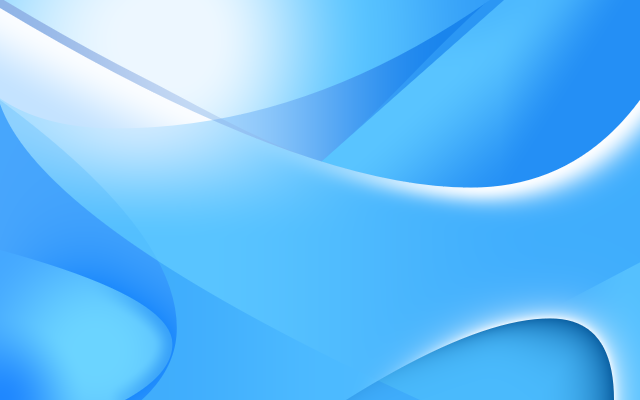
Give the GLSL for this background, as a Shadertoy shader.

```glsl
// Overlapping blue glass ribbons with soft white rims and shaded folds.
#define WHITE vec3(0.98, 0.99, 1.00)
#define PALE  vec3(0.82, 0.92, 1.00)
#define SKY   vec3(0.35, 0.77, 1.00)
#define AZURE vec3(0.25, 0.68, 0.99)
#define DEEP  vec3(0.14, 0.56, 0.96)
#define INK   vec3(0.03, 0.36, 0.62)
#define STEEL vec3(0.55, 0.68, 0.89)
#define STRIP_WIDTH 0.022
#define SEGMENTS 20

// Antialiased coverage of the positive side of a distance.
float cover(float d) {
    return clamp(d * iResolution.y + 0.5, 0.0, 1.0);
}

// Height at x of a quadratic Bezier whose x ascends.
float profile(float x, vec2 a, vec2 b, vec2 c) {
    vec2 h = b - a, k = a - 2.0 * b + c;
    float t = (x - a.x) / (h.x + sqrt(max(h.x * h.x + k.x * (x - a.x), 0.0)));
    return a.y + t * (2.0 * h.y + t * k.y);
}

float segmentDist(vec2 p, vec2 a, vec2 b) {
    vec2 ab = b - a;
    return length(p - a - ab * clamp(dot(p - a, ab) / dot(ab, ab), 0.0, 1.0));
}

float bezierDist(vec2 p, vec2 a, vec2 b, vec2 c) {
    float nearest = 10.0;
    vec2 last = a;
    for (int i = 1; i <= SEGMENTS; i++) {
        float t = float(i) / float(SEGMENTS);
        vec2 next = mix(mix(a, b, t), mix(b, c, t), t);
        nearest = min(nearest, segmentDist(p, last, next));
        last = next;
    }
    return nearest;
}

// Signed distance to two joined Beziers, positive above them.
float edge(vec2 p, vec2 a, vec2 b, vec2 c, vec2 d, vec2 e) {
    float height = p.x < c.x ? profile(p.x, a, b, c) : profile(p.x, c, d, e);
    float dist = min(bezierDist(p, a, b, c), bezierDist(p, c, d, e));
    return p.y < height ? -dist : dist;
}

void mainImage(out vec4 fragColor, in vec2 fragCoord) {
    vec2 p = fragCoord / iResolution.y;

    // Boundaries; the lens and pebble are traced along y.
    float ribbon = edge(p, vec2(0.0, 0.98), vec2(0.748, 0.531), vec2(1.177, 0.531),
                        vec2(1.438, 0.531), vec2(1.6, 0.75));
    float bowl = edge(p, vec2(0.0, 0.754), vec2(0.11, 0.679), vec2(0.29, 0.679),
                      vec2(0.766, 0.679), vec2(1.225, 1.0));
    float slope = edge(p, vec2(0.0, 0.74), vec2(0.055, 0.585), vec2(0.3175, 0.4),
                       vec2(0.58, 0.215), vec2(1.05, 0.0));
    float lens = edge(p.yx, vec2(0.0, 0.354), vec2(0.08, 0.442), vec2(0.18, 0.442),
                      vec2(0.425, 0.442), vec2(0.75, 0.0));
    float pebble = edge(p.yx, vec2(0.0, 0.3125), vec2(0.065, 0.431), vec2(0.14, 0.431),
                        vec2(0.258, 0.431), vec2(0.375, 0.0));
    float hump = edge(p, vec2(0.865, 0.0), vec2(1.19, 0.204), vec2(1.375, 0.204),
                      vec2(1.535, 0.204), vec2(1.535, 0.0));
    float crease = dot(p - vec2(1.26, 1.0), vec2(0.663, -0.749));

    // Upper sky: bright haze, dark wedge and right panel.
    vec2 toHaze = p - vec2(0.44, 0.9);
    float r = length(toHaze * vec2(toHaze.x < 0.0 ? 0.65 : 1.0, 0.8));
    vec3 haze = mix(vec3(0.93, 0.97, 1.0), SKY, smoothstep(0.08, 0.5, r));
    haze = mix(haze, DEEP, 0.7 * smoothstep(0.42, 0.8, r));
    vec3 wedge = mix(vec3(0.64, 0.83, 0.99), vec3(0.1, 0.52, 0.93), smoothstep(0.5, 1.13, p.x));
    float foldWidth = 0.025 * smoothstep(0.62, 1.0, p.y);
    wedge = mix(wedge, AZURE, 0.45 * cover(crease + foldWidth));
    float panelFade = crease + 0.5 * max(p.x - 1.25, 0.0);
    vec3 panel = mix(SKY, DEEP, smoothstep(0.04, 0.38, panelFade));
    panel = mix(panel, AZURE, 0.5 * smoothstep(0.8, 1.0, p.y) * smoothstep(0.15, 0.0, crease));
    vec3 sky = mix(mix(wedge, panel, cover(crease)), haze, cover(bowl));
    float strip = cover(STRIP_WIDTH * (1.0 - smoothstep(0.35, 0.8, p.x)) - ribbon);
    sky = mix(sky, STEEL, strip * mix(0.85, 0.3, smoothstep(0.0, 0.65, p.x)));

    // Main ribbon with its misty top and white rim.
    float depth = max(-ribbon, 0.0);
    vec3 body = mix(SKY, AZURE, smoothstep(0.45, 1.4, p.x));
    float mist = smoothstep(0.4, 0.72, p.y) * (1.0 - smoothstep(0.35, 1.0, p.x));
    body = mix(body, PALE, mist * mix(0.65, 1.0, smoothstep(0.0, 0.35, p.x)));
    float rimWidth = mix(0.035, 0.06, smoothstep(1.0, 1.6, p.x));
    float rim = exp(-depth * depth / (rimWidth * rimWidth));
    body = mix(body, WHITE, rim * smoothstep(0.55, 1.25, p.x));
    float beam = dot(p - vec2(1.44, 0.26), vec2(0.465, -0.885));
    body = mix(body, SKY, 0.8 * cover(beam) * smoothstep(1.38, 1.58, p.x));
    body = mix(body, AZURE, 0.25 * cover(-lens));

    // Lower folds beneath the slope.
    vec3 under = mix(AZURE, vec3(0.3, 0.73, 1.0), smoothstep(0.4, 0.85, p.x));
    float shade = exp(-max(pebble, 0.0) / 0.09) * smoothstep(-0.05, 0.3, p.x);
    vec3 fold = mix(vec3(0.28, 0.65, 0.99), vec3(0.11, 0.54, 0.99), shade);
    under = mix(under, fold, cover(-lens));
    body = mix(under, body, cover(slope));
    vec3 sail = mix(WHITE, vec3(0.77, 0.89, 1.0), smoothstep(0.0, 0.17, depth));
    body = mix(body, sail, cover(bowl));
    vec3 color = mix(body, sky, cover(ribbon));

    // Glowing pebble at the lower left.
    vec3 stone = mix(vec3(0.42, 0.83, 1.0), vec3(0.27, 0.66, 1.0),
                     smoothstep(0.05, 0.34, length(p - vec2(0.24, 0.12))));
    stone = mix(stone, DEEP, 0.6 * smoothstep(0.05, 0.0, -pebble) * smoothstep(0.2, 0.43, p.x));
    stone = mix(stone, vec3(0.12, 0.53, 1.0), smoothstep(0.22, 0.0, length(p)));
    color = mix(color, stone, cover(-pebble));

    // Shaded hump at the lower right, haloed along its crest.
    float halo = 0.65 * exp(-max(hump, 0.0) / 0.035) + 0.25 * exp(-max(hump, 0.0) / 0.015);
    color = mix(color, WHITE, halo * smoothstep(0.86, 1.25, p.x));
    float inside = max(-hump, 0.0);
    float shadow = exp(-inside / mix(0.025, 0.065, smoothstep(1.2, 1.5, p.x)));
    vec3 cave = mix(vec3(0.29, 0.73, 0.99), AZURE, cover(-slope));
    cave = mix(cave, INK, shadow * mix(0.15, 0.95, smoothstep(0.9, 1.45, p.x)));
    color = mix(color, cave, cover(-hump));

    fragColor = vec4(color, 1.0);
}
```
